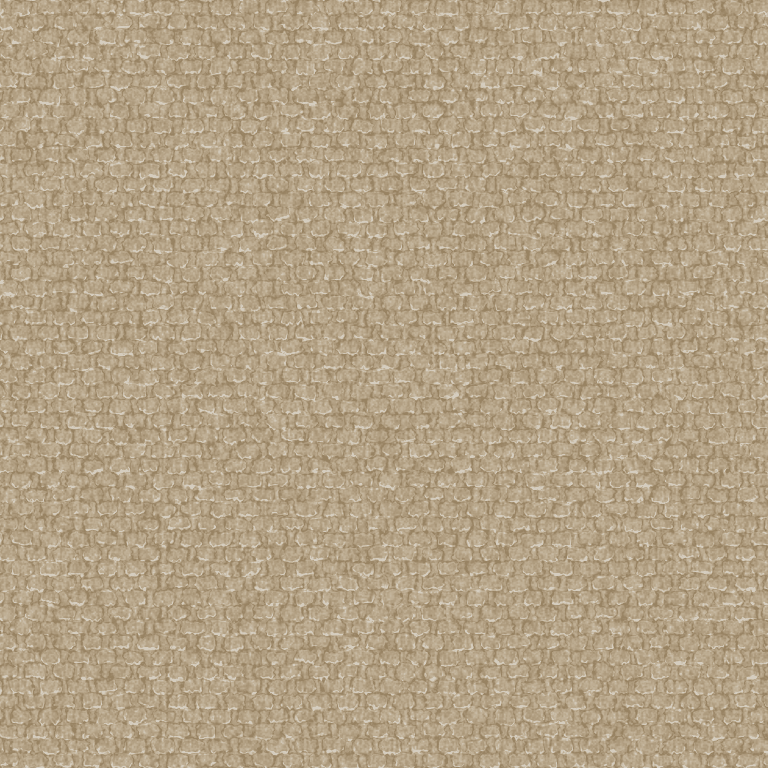
Reproduce this texture procedurally as a three.js fragment shader.

```glsl
varying vec2 vUv;

// Palette, from the shadowed gaps to the bright fibres
const vec3 DEEP = vec3(0.595, 0.512, 0.386);
const vec3 TAN  = vec3(0.695, 0.622, 0.508);
const vec3 FAWN = vec3(0.748, 0.684, 0.580);
const vec3 PALE = vec3(0.835, 0.805, 0.750);

// Weave
const vec2  THREADS     = vec2(54.0, 52.0);
const vec2  PAD_SIZE    = vec2(0.66, 0.41);
const float PAD_ROUND   = 0.26;
const float PAD_JITTER  = 0.13;
const float WOBBLE      = 0.20;
const float FRAY        = 0.22;
const float EDGE_SOFT   = 0.06;

// Tone, 0 is DEEP and 1 is PALE
const float PAD_TONE    = 0.42;
const float PAD_LIFT    = 0.14;
const float GAP_TONE    = 0.16;
const float WARP_LIFT   = 0.40;
const float SEAM_DEPTH  = 0.16;
const float FIBRE_DEPTH = 0.38;
const float GRAIN_DEPTH = 0.34;
const float SPECK_DEPTH = 0.34;
const float RIM_WIDTH   = 0.14;
const float RIM_GAIN    = 0.66;
const float SLUB_GAIN   = 0.36;

const float PI = 3.14159;

float hash(vec2 p) {
  vec3 q = fract(p.xyx * 0.1031);
  q += dot(q, q.yzx + 33.33);
  return fract((q.x + q.y) * q.z);
}

vec2 hash2(vec2 p) {
  return vec2(hash(p + 11.7), hash(p + 73.1));
}

float valueNoise(vec2 p) {
  vec2 i = floor(p);
  vec2 f = fract(p);
  f = f * f * (3.0 - 2.0 * f);
  float low  = mix(hash(i), hash(i + vec2(1.0, 0.0)), f.x);
  float high = mix(hash(i + vec2(0.0, 1.0)), hash(i + 1.0), f.x);
  return mix(low, high, f.y);
}

float roundedBox(vec2 p, vec2 halfSize, float radius) {
  vec2 d = abs(p) - halfSize + radius;
  return length(max(d, 0.0)) + min(max(d.x, d.y), 0.0) - radius;
}

// Nearest weft pad on the checkerboard: distance and height within it
vec2 nearestPad(vec2 p) {
  vec2 home = floor(p);
  vec2 best = vec2(9.0, 0.0);
  for (int j = -1; j <= 1; j++) {
    for (int i = -1; i <= 1; i++) {
      vec2 cell = home + vec2(float(i), float(j));
      if (mod(cell.x + cell.y, 2.0) < 0.5) {
        vec2 offset = (hash2(cell) - 0.5) * PAD_JITTER;
        vec2 size = PAD_SIZE + (hash2(cell + 200.0) - 0.5) * PAD_JITTER;
        vec2 q = p - cell - 0.5 - offset;
        float d = roundedBox(q, size, PAD_ROUND);
        if (d < best.x) best = vec2(d, q.y);
      }
    }
  }
  return best;
}

// Short pale strokes lying between the weft rows
float slubs(vec2 p) {
  float y = p.y + 0.5 + 0.06 * cos(PI * p.x);
  float row = floor(y);
  float stroke = smoothstep(0.16, 0.05, abs(fract(y) - 0.5));
  return stroke * smoothstep(0.60, 0.86, valueNoise(vec2(p.x * 1.3, row * 17.0)));
}

vec3 yarnColour(float tone) {
  vec3 colour = mix(DEEP, TAN, smoothstep(-0.08, 0.48, tone));
  colour = mix(colour, FAWN, smoothstep(0.40, 0.70, tone));
  return mix(colour, PALE, smoothstep(0.66, 1.08, tone));
}

void main() {
  vec2 thread = vUv * THREADS + 100.0;
  vec2 wobble = vec2(valueNoise(thread * 1.7), valueNoise(thread * 1.7 + 57.0)) - 0.5;
  vec2 p = thread + wobble * WOBBLE;
  vec2 pad = nearestPad(p);
  pad.x += (valueNoise(thread * 5.4 + 19.0) - 0.5) * FRAY;

  // Yarn texture
  float fibre = valueNoise(thread * vec2(6.2, 1.7)) - 0.5;
  float grain = valueNoise(thread * 6.3 + 31.0) - 0.5;
  float speck = valueNoise(thread * 9.1 + 47.0) - 0.5;

  // Rounded weft pads over shadowed warp threads
  float padTone = PAD_TONE + PAD_LIFT * smoothstep(0.0, -0.30, pad.x);
  float warpRound = 0.5 + 0.5 * cos(2.0 * PI * (fract(p.x) - 0.5));
  float gapTone = GAP_TONE + WARP_LIFT * warpRound * smoothstep(0.04, 0.22, pad.x);
  float tone = mix(padTone, gapTone, smoothstep(-EDGE_SOFT, EDGE_SOFT, pad.x));
  tone -= SEAM_DEPTH * smoothstep(0.09, 0.0, abs(pad.x - 0.12));
  tone += fibre * FIBRE_DEPTH + grain * GRAIN_DEPTH + speck * SPECK_DEPTH;

  // Frayed rims, strongest along the lower edge
  float rim = 1.0 - smoothstep(0.02, RIM_WIDTH, abs(pad.x));
  rim *= mix(0.36, 1.0, smoothstep(0.05, -0.30, pad.y));
  rim *= smoothstep(0.28, 0.56, valueNoise(thread * vec2(2.8, 3.8) + 83.0));
  tone += rim * RIM_GAIN + slubs(p) * SLUB_GAIN;

  gl_FragColor = vec4(yarnColour(tone), 1.0);
}
```
